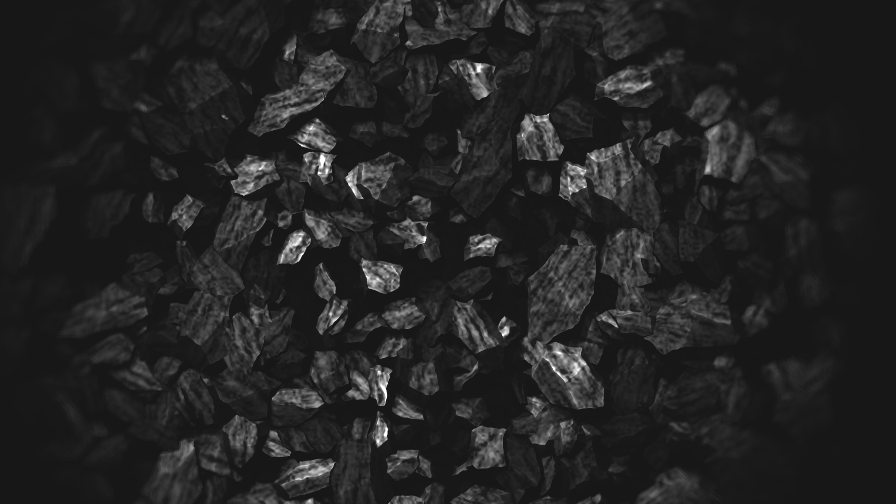
Write a Shadertoy shader that draws this texture.

```glsl
// A heap of dark angular stones, lit from above and fading into black at the sides.
// Each stone is a faceted polyhedron: the minimum of random planes over a jittered grid.
// The highest stone wins; shadow, rock grain and a soft-focus vignette finish the surface.

#define STONE_CELL 0.15
#define CELL_SHRINK 0.7
#define FLOOR_TONE 0.09
#define STONE_TONE 0.60
#define RELIEF 2.8
#define GRAIN 1.1
#define EDGE_BLUR 0.011
#define LIGHT normalize(vec3(-0.25, 0.55, 0.8))
#define SAMPLES 6
#define TAU 6.28319

struct Surface {
    float height;
    vec3 normal;
    float tone;
    float ridge;
    vec2 grainPos;
};

float hash(vec2 p) {
    vec3 q = fract(vec3(p.xyx) * 0.1031);
    q += dot(q, q.yzx + 33.33);
    return fract((q.x + q.y) * q.z);
}

float noise(vec2 p) {
    vec2 i = floor(p), f = fract(p);
    f = f * f * (3.0 - 2.0 * f);
    return mix(mix(hash(i), hash(i + vec2(1, 0)), f.x),
               mix(hash(i + vec2(0, 1)), hash(i + vec2(1, 1)), f.x), f.y);
}

float fbm(vec2 p) {
    float sum = 0.0, amp = 0.5;
    for (int i = 0; i < 4; i++) {
        sum += amp * noise(p);
        p = mat2(1.6, 1.2, -1.2, 1.6) * p + 7.3;
        amp *= 0.55;
    }
    return sum;
}

vec2 polar(float angle) { return vec2(cos(angle), sin(angle)); }

// Raises the surface where this stone stands above it
void addStone(inout Surface s, vec2 offset, vec2 id, float cell, float base) {
    vec2 axis = polar(TAU * hash(id + 3.1));
    mat2 turn = mat2(axis.x, axis.y, -axis.y, axis.x);
    vec2 stretch = vec2(0.85, mix(0.95, 1.55, hash(id + 5.7)));
    vec2 q = stretch * (turn * offset);
    float size = mix(0.42, 0.68, hash(id + 8.3));
    float low = 9.0, second = 9.0;
    vec2 slope = vec2(0);

    // Seven flanks, then two tilted top faces
    for (int i = 0; i < 9; i++) {
        float k = float(i);
        float h1 = hash(id + 11.3 * k + 21.0);
        float h2 = hash(id + 13.7 * k + 47.0);
        vec2 dir = polar((k + 0.7 * h1) * TAU / 7.0);
        float h;
        vec2 g;
        if (i < 7) {
            float inside = size * mix(0.68, 1.0, h2) - dot(q, dir);
            if (inside < 0.0) return;
            float steep = mix(0.8, 3.6, fract(h1 * 7.0 + h2 * 5.0));
            h = inside * steep;
            g = -dir * steep;
        } else {
            g = polar(TAU * h1) * mix(0.08, 0.5, h2);
            h = 0.3 + dot(g, q);
        }
        if (h < low) { second = low; low = h; slope = g; }
        else second = min(second, h);
    }

    float height = base + cell * low;
    if (height < s.height) return;
    float shade = hash(id + 71.0);
    s.height = height;
    s.normal = normalize(vec3(-(stretch * slope) * turn, 1.0));
    s.tone = 0.08 + STONE_TONE * shade * shade;
    if (cell < 0.5 * STONE_CELL && shade > 0.98) s.tone = 1.1;
    s.ridge = 1.0 - smoothstep(0.0, 0.05, second - low);
    s.grainPos = q * cell * vec2(24, 62) + 40.0 * hash(id + 83.0);
}

// Three grids of shrinking stones
Surface heap(vec2 p) {
    Surface s = Surface(-0.02, vec3(0, 0, 1), 0.05, 0.0, p * 40.0);
    for (int layer = 0; layer < 3; layer++) {
        float k = float(layer);
        float cell = STONE_CELL * pow(CELL_SHRINK, k);
        vec2 grid = p / cell + 5.37 * k;
        for (int n = 0; n < 9; n++) {
            vec2 id = floor(grid) + vec2(n % 3 - 1, n / 3 - 1);
            vec2 key = id + 131.0 * (k + 1.0);
            vec2 jitter = vec2(hash(key), hash(key + 31.7)) - 0.5;
            vec2 offset = grid - id - 0.5 - 0.7 * jitter;
            if (dot(offset, offset) > 1.25 || hash(key + 61.0) > 0.72 + 0.1 * k) continue;
            addStone(s, offset, key, cell, 0.06 * hash(key + 97.0) - 0.012 * k);
        }
    }
    return s;
}

float stoneLight(vec2 p) {
    // Rough, chipped outlines
    p += 0.007 * (vec2(noise(p * 38.0), noise(p * 38.0 + 19.0)) - 0.5);
    p += 0.003 * (vec2(noise(p * 110.0), noise(p * 110.0 + 19.0)) - 0.5);
    Surface s = heap(p);
    float blocker = heap(p + 0.03 * LIGHT.xy).height;
    float shadow = smoothstep(-0.005, 0.03, blocker - s.height - 0.012);
    float depth = mix(0.15, 1.0, smoothstep(-0.01, 0.055, s.height));
    float diffuse = pow(max(dot(s.normal, LIGHT), 0.0), 2.4);

    // Layered rock relief and fine grain
    float relief = fbm(s.grainPos) - fbm(s.grainPos + vec2(0.3, 0.45));
    float grain = noise(p * 190.0) - 0.5;
    float rock = clamp(0.92 + RELIEF * relief + GRAIN * grain, 0.15, 2.3);
    return s.tone * diffuse * rock * depth * (1.0 - 0.85 * shadow) * (1.0 + 0.45 * s.ridge);
}

void mainImage(out vec4 fragColor, in vec2 fragCoord) {
    vec2 uv = fragCoord / iResolution.xy;
    vec2 p = fragCoord / iResolution.y;
    float away = length((uv - vec2(0.48, 0.48)) * vec2(1.9, 1.1));
    float vignette = 1.0 - smoothstep(0.25, 1.0, away);
    float radius = mix(0.55 / iResolution.y, EDGE_BLUR, smoothstep(0.5, 1.0, away));

    // Spiral samples smooth the edges and widen into blur at the sides
    float light = 0.0;
    for (int i = 0; i < SAMPLES; i++) {
        float k = float(i) + 0.5;
        light += stoneLight(p + radius * sqrt(k / float(SAMPLES)) * polar(k * 2.39996));
    }
    light /= float(SAMPLES);
    fragColor = vec4(vec3(min(FLOOR_TONE + light * vignette, 1.0)), 1.0);
}
```
